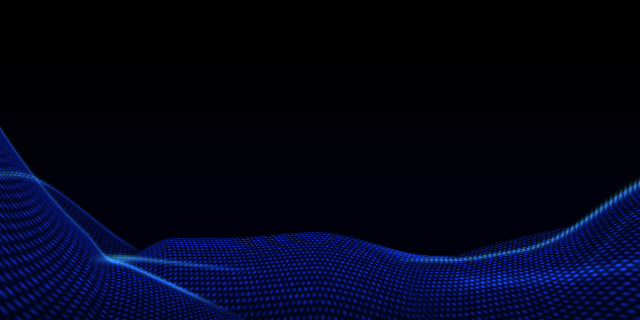
Reproduce this background procedurally as a Shadertoy shader.

```glsl
// Rolling sheets of glowing blue dots with cyan crests on a near-black backdrop.

const vec3 CYAN = vec3(0.20, 0.58, 0.66);
const vec3 AZURE = vec3(0.06, 0.22, 0.66);

float hash(vec2 p) {
    return fract(sin(dot(p, vec2(127.1, 311.7))) * 43758.5453);
}

// Soft line at zero distance
float glow(float d, float width) {
    return exp(-d * d / (width * width));
}

// Weight that rises around a and falls around b
float span(float x, float a, float b, float soft) {
    return smoothstep(a - soft, a + soft, x) * (1.0 - smoothstep(b - soft, b + soft, x));
}

// Staggered dots whose rows spread out with depth below a ridge
float dots(float x, float depth, float columns) {
    float d = max(depth, 0.0);
    vec2 grid = vec2((x - 1.0) * columns / (1.0 + 1.6 * d), 13.0 * log(1.0 + d / 0.07));
    vec2 blur = fwidth(grid);
    grid.x += 0.5 * mod(floor(grid.y), 2.0);
    vec2 cell = fract(grid) - 0.5;
    float dotShape = exp(-9.0 * dot(cell, cell)) * (0.75 + 0.5 * hash(floor(grid)));
    return mix(dotShape, 0.36, smoothstep(0.45, 0.95, max(blur.x, blur.y)));
}

// Dark blue body, dots and a brighter edge
vec3 sheet(float x, float depth, float columns) {
    float d = max(depth, 0.0);
    float light = mix(0.72, 1.1, exp(-d * 7.0));
    vec3 body = vec3(0.003, 0.012, 0.11);
    return light * (body + vec3(0.05, 0.145, 0.66) * dots(x, d, columns));
}

float leftSlope(float x) {
    float w = x - 0.38;
    float crease = 0.187 - 0.235 * (w + sqrt(w * w + 0.001));
    float slope = 0.604 - 1.55 * x + 1.2 * x * x;
    return mix(slope, crease, smoothstep(0.27, 0.38, x));
}

float leftShoulder(float x) {
    return 0.46 - 0.26 * smoothstep(0.04, 0.52, x);
}

float middleHill(float x) {
    return 0.187 + 0.071 * smoothstep(0.36, 0.54, x)
         + 0.02 * smoothstep(0.7, 1.02, x) - 0.075 * smoothstep(0.98, 1.36, x);
}

float rightCrest(float x) {
    return 0.193 + 0.035 * smoothstep(1.4, 1.7, x) + 0.24 * smoothstep(1.62, 2.12, x);
}

void mainImage(out vec4 fragColor, in vec2 fragCoord) {
    vec2 p = fragCoord / iResolution.y;
    p.x = fragCoord.x / iResolution.x * 2.0;
    float x = p.x, y = p.y;
    float edge = max(0.005, 1.2 / iResolution.y);

    // Backdrop
    vec3 col = vec3(0.0, 0.001, 0.052) * (1.0 - smoothstep(0.2, 0.95, y));
    col += vec3(0.002, 0.003, 0.003);

    // Thin veil behind the right crest
    float u = x - 1.43;
    float veil = 0.205 + 0.32 * u - 0.19 * u * u - y;
    float veilMask = smoothstep(0.0, edge, veil) * span(x, 1.43, 1.82, 0.02);
    col += veilMask * dots(x, veil, 68.0) * vec3(0.05, 0.15, 0.5);

    // Middle hill
    float hill = middleHill(x) - y;
    vec3 hillColor = sheet(x, hill, 72.0);
    hillColor += AZURE * 0.45 * glow(hill - 0.008, 0.014) * span(x, 1.18, 1.42, 0.1);
    float hillMask = smoothstep(0.0, edge, hill) * (1.0 - smoothstep(1.38, 1.46, x));
    col = mix(col, hillColor, hillMask);

    // Right wave with its lower folds
    float crest = rightCrest(x) - y;
    vec3 crestColor = sheet(x, crest, 66.0);
    float fold = 0.118 + 0.06 * pow(max(x - 1.4, 0.0) / 0.6, 2.0) - y;
    float foldDots = 0.35 + dots(x, crest, 66.0);
    crestColor += AZURE * 0.5 * foldDots * glow(fold, 0.022) * smoothstep(1.3, 1.5, x);
    float rise = 0.15 + 0.19 * smoothstep(1.78, 2.02, x) - y;
    crestColor += AZURE * 0.3 * foldDots * glow(rise, 0.02) * smoothstep(1.78, 1.88, x);
    crestColor *= 1.0 - 0.3 * span(crest, 0.04, 0.15, 0.03) * smoothstep(1.75, 1.9, x);
    float crestMask = smoothstep(0.0, edge, crest) * smoothstep(1.22, 1.42, x);
    col = mix(col, crestColor, crestMask);

    // Beaded cyan rim, thicker toward the right
    float bead = 0.65 + 0.35 * cos(6.2832 * 66.0 * x);
    float rimWidth = mix(0.006, 0.014, smoothstep(1.6, 2.0, x));
    col += CYAN * 0.75 * bead * glow(crest - 0.006, rimWidth) * smoothstep(1.2, 1.4, x);

    // Translucent left shoulder
    float shoulder = leftShoulder(x) - y;
    float shoulderMask = smoothstep(0.0, edge, shoulder) * (1.0 - smoothstep(0.38, 0.47, x));
    col = mix(col, sheet(x, shoulder, 80.0) * 0.8, 0.7 * shoulderMask);
    col += AZURE * 0.4 * glow(shoulder - 0.004, 0.005) * (1.0 - smoothstep(0.36, 0.47, x));

    // Front left slope, running down into a diagonal crease
    float slope = leftSlope(x) - y;
    col = mix(col, sheet(x, slope, 64.0), smoothstep(0.0, edge, slope));
    float slopeLight = 0.35 + 0.5 * span(x, 0.34, 0.64, 0.08);
    col += mix(AZURE, CYAN, 0.55) * slopeLight * glow(slope - 0.003, 0.007)
         * (1.0 - smoothstep(0.55, 0.82, x));

    // Cyan accents: shoulder edge, second crease and the bright knot
    float sparkle = 0.4 + dots(x, shoulder + 0.03, 80.0);
    col += CYAN * 0.5 * sparkle * glow(shoulder - 0.004, 0.009) * (1.0 - smoothstep(0.06, 0.2, x));
    float crease = 0.195 - 0.11 * (x - 0.4) - y;
    col += mix(CYAN, AZURE, smoothstep(0.4, 0.75, x)) * 0.5 * glow(crease, 0.007)
         * span(x, 0.38, 0.74, 0.1);
    vec2 knot = (p - vec2(0.365, 0.19)) / vec2(0.055, 0.012);
    col += CYAN * 0.6 * exp(-dot(knot, knot));

    // Darkened lower edge
    col *= mix(0.72, 1.0, smoothstep(0.0, 0.12, y));
    fragColor = vec4(clamp(col, 0.0, 1.0), 1.0);
}
```
